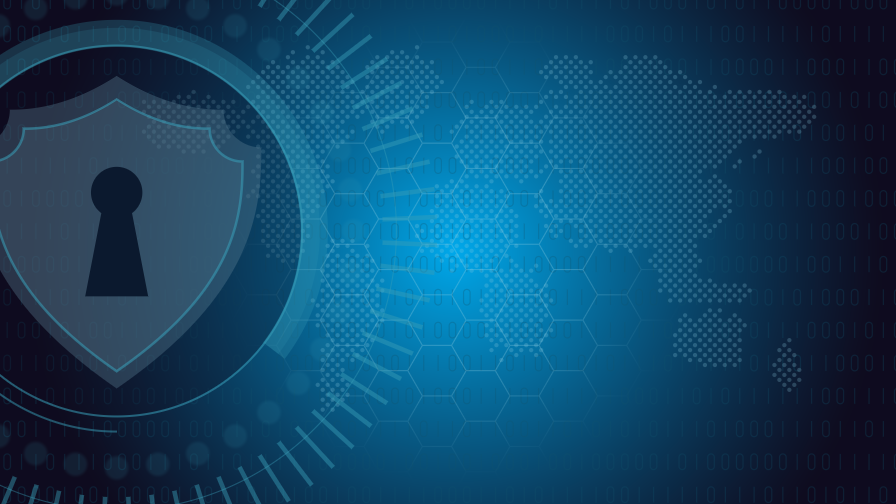
This background is drawn by a Shadertoy shader. Its source:

```glsl
const vec3 NIGHT = vec3(0.055, 0.045, 0.12);
const vec3 GLOW = vec3(0.0, 0.66, 0.92);
const vec3 TEAL = vec3(0.22, 0.62, 0.72);
const vec3 STEEL = vec3(0.36, 0.50, 0.58);
const vec3 PALE = vec3(0.55, 0.80, 0.88);
const vec3 KEYHOLE = vec3(0.045, 0.10, 0.18);

const vec2 GLOW_CENTER = vec2(0.903, 0.502);
const float GLOW_RADIUS = 0.85;
const vec2 DIAL_CENTER = vec2(0.2315, 0.5417);
const vec2 SHIELD_CENTER = vec2(0.2315, 0.493);
const float ARC_END = -0.65;
const float TICK_STEP = radians(5.0);
const float BEAD_STEP = radians(10.0);
const vec2 HEX_ORIGIN = vec2(0.867, 0.5655);
const float HEX_HEIGHT = 0.1003;
const float DOT_CELL = 0.0197;
const float DOT_RADIUS = 0.0042;
const vec2 GLYPH_CELL = vec2(0.0285, 0.0653);

// Land masses as ellipses: center, radii
const vec4 WEST[7] = vec4[7](
    vec4(0.382, 0.757, 0.104, 0.058), vec4(0.602, 0.792, 0.116, 0.104),
    vec4(0.792, 0.826, 0.080, 0.080), vec4(0.579, 0.653, 0.081, 0.093),
    vec4(0.560, 0.542, 0.051, 0.070), vec4(0.690, 0.398, 0.065, 0.116),
    vec4(0.660, 0.248, 0.030, 0.080));
const vec4 EAST[12] = vec4[12](
    vec4(0.995, 0.722, 0.093, 0.081), vec4(0.935, 0.549, 0.100, 0.090),
    vec4(1.020, 0.386, 0.070, 0.095), vec4(1.273, 0.745, 0.230, 0.105),
    vec4(1.262, 0.606, 0.190, 0.100), vec4(1.510, 0.780, 0.116, 0.050),
    vec4(1.130, 0.860, 0.050, 0.035), vec4(1.280, 0.860, 0.050, 0.035),
    vec4(1.340, 0.479, 0.050, 0.075), vec4(1.410, 0.420, 0.085, 0.025),
    vec4(1.412, 0.329, 0.078, 0.058), vec4(1.563, 0.271, 0.025, 0.050));

float hash(vec2 p) { return fract(sin(dot(p, vec2(127.1, 311.7))) * 43758.5453); }

float fill(float d) { return clamp(0.5 - d * iResolution.y, 0.0, 1.0); }

float stroke(float d, float width) {
    float w = max(width, 1.0 / iResolution.y);
    return fill(abs(d) - 0.5 * w) * min(1.0, width / w);
}

float hexEdge(vec2 p) {
    vec2 s = vec2(sqrt(3.0), 1.0) * HEX_HEIGHT;
    vec2 a = mod(p + 0.5 * s, s) - 0.5 * s;
    vec2 b = mod(p, s) - 0.5 * s;
    vec2 g = abs(dot(a, a) < dot(b, b) ? a : b);
    return 0.5 * HEX_HEIGHT - max(g.y, dot(g, vec2(0.866, 0.5)));
}

float insideLand(vec2 p) {
    float d = 9.0;
    for (int i = 0; i < 7; i++) d = min(d, length((p - WEST[i].xy) / WEST[i].zw));
    for (int i = 0; i < 12; i++) d = min(d, length((p - EAST[i].xy) / EAST[i].zw));
    return step(d + 0.35 * (hash(floor(p / DOT_CELL)) - 0.5), 1.0);
}

// One square lattice of dots, kept only over land
float mapDots(vec2 p, vec2 shift) {
    vec2 center = (floor(p / DOT_CELL - shift) + 0.5 + shift) * DOT_CELL;
    return fill(length(p - center) - DOT_RADIUS) * insideLand(center);
}

// Rows of small rings and bars
float glyphs(vec2 p) {
    vec2 q = p + vec2(0.0, 0.5 * GLYPH_CELL.y - 0.0185);
    vec2 id = floor(q / GLYPH_CELL);
    vec2 g = q - (id + 0.5) * GLYPH_CELL;
    float ring = length(vec2(g.x, max(abs(g.y) - 0.009, 0.0))) - 0.0065;
    float bar = max(abs(g.x) - 0.0012, abs(g.y) - 0.0155);
    return hash(id) < 0.5 ? stroke(ring, 0.0024) : fill(bar);
}

float shield(vec2 p) {
    float x = abs(p.x);
    float s = clamp((0.2107 - p.y) / 0.4745, 0.0, 1.2);
    float slope = 1.45 * pow(s, 1.4);
    float side = (x - 0.287 * (1.0 - pow(s, 2.4))) / sqrt(1.0 + slope * slope);
    float top = p.y - 0.2894 - 0.067 * pow(max(1.0 - x / 0.208, 0.0), 2.0);
    float notch = 0.075 - length(vec2(x, p.y) - vec2(0.287, 0.2894));
    return max(max(side, top), notch);
}

float keyhole(vec2 p) {
    float slot = max(abs(p.x) - mix(0.0625, 0.028, (p.y + 0.081) / 0.178), abs(p.y - 0.008) - 0.089);
    return min(length(p - vec2(0.0, 0.125)) - 0.051, slot);
}

void mainImage(out vec4 fragColor, in vec2 fragCoord) {
    vec2 p = fragCoord / iResolution.y;

    // Backdrop glow
    float glowDist = length(p - GLOW_CENTER);
    vec3 col = mix(NIGHT, GLOW, pow(max(1.0 - glowDist / GLOW_RADIUS, 0.0), 1.2));

    // Glyph rows, honeycomb and dotted map
    col = mix(col, vec3(0.06, 0.32, 0.42), 0.28 * glyphs(p));
    float hexFade = 1.0 - smoothstep(0.2, 0.48, glowDist);
    col = mix(col, PALE, 0.32 * hexFade * stroke(hexEdge(p - HEX_ORIGIN), 0.0022));
    col = mix(col, PALE, 0.24 * max(mapDots(p, vec2(0.0)), mapDots(p, vec2(0.5))));

    // Dial: dark disc, beads, ticks and arcs
    vec2 q = p - DIAL_CENTER;
    float r = length(q);
    float angle = atan(q.y, q.x);
    col = mix(col, NIGHT, 0.3 * fill(r - 0.366));
    float beadAngle = mod(angle + 0.5 * BEAD_STEP, BEAD_STEP) - 0.5 * BEAD_STEP;
    float bead = length(r * vec2(cos(beadAngle), sin(beadAngle)) - vec2(0.47, 0.0));
    col = mix(col, TEAL, 0.13 * (1.0 - smoothstep(0.018, 0.028, bead)));
    float tickOffset = r * (mod(angle, TICK_STEP) - 0.5 * TICK_STEP);
    col = mix(col, TEAL, 0.45 * fill(max(abs(tickOffset) - 0.0045, abs(r - 0.582) - 0.054)));
    col = mix(col, TEAL, 0.4 * stroke(r - 0.555, 0.0022));
    float cut = r * (ARC_END - angle);
    col = mix(col, TEAL, 0.26 * fill(max(abs(r - 0.392) - 0.027, cut)));
    col = mix(col, TEAL, 0.16 * fill(max(abs(r - 0.385) - 0.018, cut)));
    col = mix(col, TEAL, 0.55 * stroke(r - 0.368, 0.004));
    col = mix(col, TEAL, 0.5 * stroke(r - 0.398, 0.004) * step(angle, -radians(90.0)));

    // Shield with inset outline and keyhole
    vec2 s = p - SHIELD_CENTER;
    float inner = 0.87 * shield(s / 0.87);
    col = mix(col, STEEL, 0.36 * fill(shield(s)));
    col = mix(col, STEEL, 0.2 * fill(inner));
    col = mix(col, TEAL, 0.55 * stroke(inner, 0.005));
    col = mix(col, KEYHOLE, fill(keyhole(s)));

    fragColor = vec4(col, 1.0);
}
```
